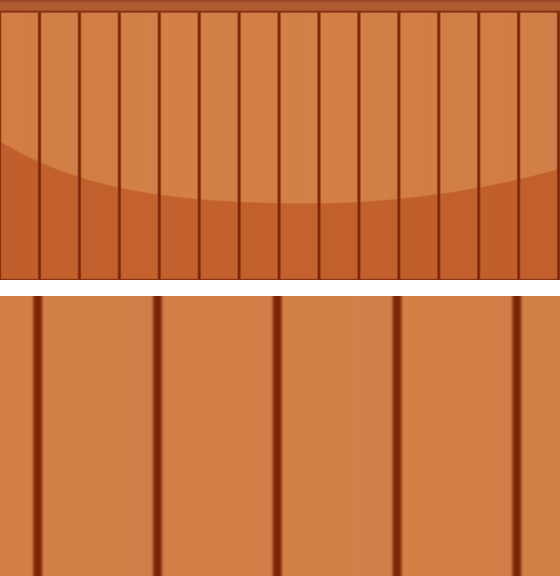
Top: the whole. Bottom: its middle third, enlarged.
Write a WebGL 1 fragment shader that draws this pattern.

```glsl
precision highp float;

uniform vec2 u_resolution;

float hash(float n) {
    return fract(sin(n * 12.9898 + 4.1) * 43758.5453);
}

// Soft stripe mask: d is the distance from the stripe centre.
float stripe(float d, float halfWidth, float blur) {
    return 1.0 - smoothstep(halfWidth - blur, halfWidth + blur, abs(d));
}

// Height of the shadow edge, steeper toward the left end.
float shadowEdge(float x) {
    float d = x - 1.094;
    float d2 = d * d;
    return 0.2734 + (d < 0.0 ? d2 * (0.0922 + 0.0776 * d2) : 0.15 * d2);
}

void main() {
    float pixel = 1.0 / u_resolution.y;
    vec2 p = gl_FragCoord.xy * pixel;
    p.x *= 2.0 * u_resolution.y / u_resolution.x;

    // Fourteen planks, with slight alternating and random tints
    float plankWidth = 0.1426;
    float column = (p.x + 0.0015) / plankWidth;
    float index = floor(column);
    float across = fract(column);
    vec3 light = mix(vec3(0.834, 0.492, 0.272), vec3(0.822, 0.496, 0.278), mod(index, 2.0));
    light += vec3(-0.006, 0.0, 0.008) * smoothstep(0.55, 0.9, across);
    vec3 shade = vec3(0.76, 0.378, 0.176);
    float tint = (hash(index) - 0.5) * 0.012;

    // Curved shadow over the lower part
    float lit = smoothstep(-pixel, pixel, p.y - shadowEdge(p.x));
    vec3 color = mix(shade, light, lit) + tint;

    // Dark seams with a soft brown border
    float seam = (across - floor(across + 0.5)) * plankWidth;
    float blur = max(pixel, 0.0026);
    color = mix(color, vec3(0.64, 0.29, 0.13), 0.75 * stripe(seam, 0.0062, blur));
    color = mix(color, vec3(0.48, 0.145, 0.02), stripe(seam, 0.0043, blur));

    // Bottom border
    color = mix(color, vec3(0.50, 0.17, 0.05), stripe(p.y, 0.0035, max(pixel, 0.002)));

    // Top rail with a darker upper rim and a thin lower line
    float drop = 1.0 - p.y;
    vec3 rail = mix(vec3(0.61, 0.27, 0.16), vec3(0.69, 0.36, 0.20), smoothstep(0.003, 0.010, drop));
    color = mix(rail, color, smoothstep(-pixel, pixel, drop - 0.0417));
    color = mix(color, vec3(0.53, 0.19, 0.07), stripe(drop - 0.0417, 0.0036, max(pixel, 0.002)));

    gl_FragColor = vec4(color, 1.0);
}
```
